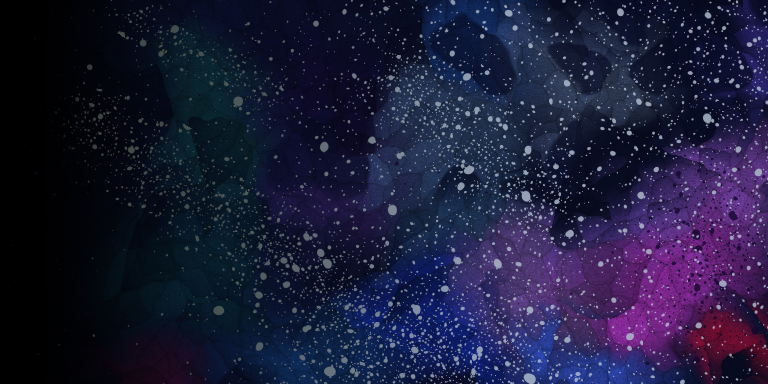
This background is drawn by a WebGL 1 fragment shader. Its source:

```glsl
precision highp float;
// Watercolour night sky: dark blue washes, a magenta cloud and pale paint splatter.
uniform vec2 u_resolution;

vec2 hash2(vec2 p) {
  return fract(sin(vec2(dot(p, vec2(127.1, 311.7)), dot(p, vec2(269.5, 183.3)))) * 43758.5);
}

// Layered sines that make the washes bleed unevenly.
vec2 bleed(vec2 p) {
  vec2 offset = vec2(0.0);
  float amplitude = 0.5;
  for (int i = 0; i < 5; i++) {
    offset += amplitude * sin(p.yx * vec2(1.0, 1.3) + offset.yx * 2.0 + float(i) * 1.7);
    p = mat2(0.8, -0.6, 0.6, 0.8) * p * 1.9;
    amplitude *= 0.55;
  }
  return offset;
}

// Cellular noise: nearest distance, gap to the next cell, cell id.
vec3 cellular(vec2 p) {
  vec2 base = floor(p);
  float nearest = 9.0, second = 9.0, id = 0.0;
  for (int y = -1; y <= 1; y++) {
    for (int x = -1; x <= 1; x++) {
      vec2 cell = base + vec2(float(x), float(y));
      vec2 h = hash2(cell);
      float d = length(cell + h - p);
      if (d < nearest) {
        second = nearest;
        nearest = d;
        id = fract(h.x * 13.7 + h.y * 5.3);
      } else {
        second = min(second, d);
      }
    }
  }
  return vec3(nearest, second - nearest, id);
}

float glow(vec2 p, vec2 center, vec2 radius) {
  vec2 d = (p - center) / radius;
  return exp(-dot(d, d));
}

float streak(vec2 p, vec2 a, vec2 b, float width) {
  vec2 ab = b - a;
  float d = length(p - a - ab * clamp(dot(p - a, ab) / dot(ab, ab), 0.0, 1.0));
  return exp(-d * d / (width * width));
}

vec3 wash(vec3 paint, vec2 p, vec2 center, vec2 radius, vec3 tint) {
  return mix(paint, tint, 1.0 - smoothstep(0.25, 1.15, length((p - center) / radius)));
}

// One round drop per grid cell, kept where the density allows it.
float drops(vec2 p, float scale, float density) {
  vec2 cell = floor(p * scale);
  vec2 h = hash2(cell + scale), size = hash2(cell + scale * 3.1);
  float radius = 0.07 + 0.2 * size.x * size.x;
  float d = length((fract(p * scale) - 0.3 - 0.4 * h) * vec2(1.0, 0.8 + 0.4 * h.x));
  float soft = 0.7 * scale / u_resolution.y;
  return (1.0 - smoothstep(radius - soft, radius + soft, d)) * step(size.y, density);
}

void main() {
  vec2 p = gl_FragCoord.xy / u_resolution * vec2(2.0, 1.0);
  vec2 q = p + 0.06 * bleed(p * 7.0);
  vec3 patches = cellular(q * 6.0), stains = cellular(q * 15.0 + 4.0);
  q += 0.10 * (vec2(patches.z, fract(patches.z * 7.0)) - 0.5);
  q += 0.05 * (vec2(stains.z, fract(stains.z * 7.0)) - 0.5);

  // Cool washes
  vec3 paint = vec3(0.03, 0.05, 0.14);
  paint = wash(paint, q, vec2(0.57, 0.66), vec2(0.22, 0.28), vec3(0.04, 0.16, 0.20));
  paint = wash(paint, q, vec2(0.52, 0.30), vec2(0.28, 0.20), vec3(0.03, 0.13, 0.19));
  paint = wash(paint, q, vec2(0.86, 0.08), vec2(0.34, 0.17), vec3(0.05, 0.16, 0.33));
  paint = wash(paint, q, vec2(0.94, 0.56), vec2(0.22, 0.22), vec3(0.13, 0.09, 0.27));
  paint = wash(paint, q, vec2(0.82, 0.80), vec2(0.25, 0.24), vec3(0.05, 0.04, 0.16));
  paint = wash(paint, q, vec2(1.14, 0.64), vec2(0.24, 0.25), vec3(0.15, 0.22, 0.35));
  paint = wash(paint, q, vec2(1.20, 0.42), vec2(0.25, 0.18), vec3(0.11, 0.20, 0.33));
  paint = wash(paint, q, vec2(1.30, 0.90), vec2(0.20, 0.18), vec3(0.07, 0.18, 0.40));
  paint = wash(paint, q, vec2(1.52, 0.80), vec2(0.28, 0.22), vec3(0.20, 0.25, 0.36));
  paint = wash(paint, q, vec2(1.98, 0.85), vec2(0.13, 0.25), vec3(0.15, 0.13, 0.40));
  paint = wash(paint, q, vec2(1.17, 0.14), vec2(0.26, 0.22), vec3(0.05, 0.12, 0.45));

  // Dark round blots over the upper half
  float blot = 1.0 - smoothstep(0.38, 0.46, patches.x);
  float upper = smoothstep(0.42, 0.55, p.y) * smoothstep(0.5, 0.8, p.x);
  paint = mix(paint, vec3(0.025, 0.04, 0.13), 0.7 * blot * upper * step(0.4, patches.z));
  paint = wash(paint, q, vec2(1.62, 0.62), vec2(0.20, 0.13), vec3(0.03, 0.05, 0.14));
  paint = wash(paint, q, vec2(1.82, 0.90), vec2(0.15, 0.12), vec3(0.03, 0.05, 0.15));

  // Magenta cloud with blue and red below
  paint = wash(paint, q, vec2(1.42, 0.27), vec2(0.22, 0.22), vec3(0.32, 0.23, 0.47));
  paint = wash(paint, q, vec2(1.68, 0.40), vec2(0.28, 0.17), vec3(0.32, 0.22, 0.56));
  paint = wash(paint, q, vec2(1.88, 0.46), vec2(0.22, 0.20), vec3(0.42, 0.24, 0.60));
  paint = wash(paint, q, vec2(1.76, 0.27), vec2(0.34, 0.19), vec3(0.46, 0.14, 0.52));
  paint = wash(paint, q, vec2(1.57, 0.07), vec2(0.27, 0.12), vec3(0.16, 0.25, 0.62));
  paint = wash(paint, q, vec2(1.96, 0.09), vec2(0.11, 0.12), vec3(0.42, 0.05, 0.18));
  paint = wash(paint, q, vec2(0.38, 0.05), vec2(0.20, 0.11), vec3(0.16, 0.05, 0.16));

  // Pigment rims, paper grain and the black left side
  paint *= 0.76 + 0.25 * patches.z + 0.2 * stains.z;
  paint *= 1.0 - 0.22 * exp(-stains.y * 18.0) - 0.15 * exp(-patches.y * 25.0);
  paint *= 0.9 + 0.2 * hash2(floor(p * 256.0)).x;
  paint *= smoothstep(0.05, 0.60, p.x);

  // Splatter: a diagonal trail, a central arc, a low burst and loose stars
  float density = 0.7 * streak(p, vec2(0.24, 0.68), vec2(0.85, 0.26), 0.09);
  density += 0.5 * streak(p, vec2(0.35, 0.95), vec2(0.68, 0.76), 0.06);
  density += 0.6 * streak(p, vec2(1.05, 0.78), vec2(1.40, 0.46), 0.09);
  density += 0.75 * glow(p, vec2(1.13, 0.08), vec2(0.30, 0.17));
  density += 0.2 * smoothstep(0.2, 1.1, p.x) + 0.2 * glow(p, vec2(1.9, 0.75), vec2(0.3));
  float ink = 0.0, splatter = 0.0, scale = 17.0;
  vec2 s = p + 0.008 * bleed(p * 18.0);
  for (int i = 0; i < 5; i++) {
    splatter = max(splatter, drops(s, scale, density * (0.25 + 0.14 * float(i))));
    ink = max(ink, drops(s + 3.7, scale * 1.2, 0.5 * glow(p, vec2(1.85, 0.33), vec2(0.14, 0.22))));
    s = mat2(0.8, -0.6, 0.6, 0.8) * s + 1.3;
    scale *= 1.5;
  }
  paint = mix(paint, vec3(0.07, 0.03, 0.17), 0.8 * ink);
  vec3 chalk = mix(vec3(0.30, 0.34, 0.32), vec3(0.68, 0.73, 0.80), smoothstep(0.4, 1.4, p.x));
  gl_FragColor = vec4(mix(paint, chalk, 0.85 * splatter * smoothstep(0.08, 0.3, p.x)), 1.0);
}
```
